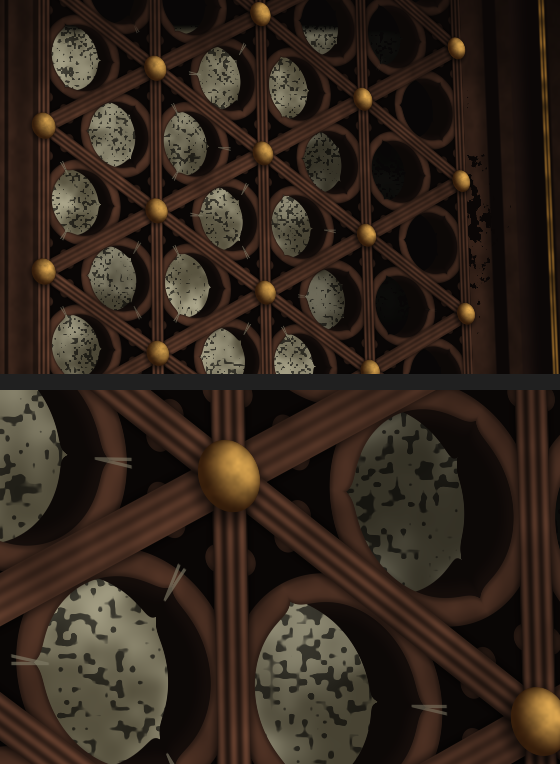
Top: the whole. Bottom: its middle third, enlarged.
Give the GLSL for this pattern, as a Shadertoy shader.

```glsl
// A carved wooden lattice screen: three families of ridged bars on a slightly
// foreshortened triangular grid, gilt studs on the nodes, and a thick pierced
// ring in every triangle with daylight showing through, set in a dark frame.

float hash(vec2 p) {
    p = fract(p * vec2(0.1031, 0.1137));
    p += dot(p, p.yx + 33.33);
    return fract((p.x + p.y) * p.x * 7.31);
}

float noise(vec2 p) {
    vec2 i = floor(p), f = fract(p);
    f = f * f * (3.0 - 2.0 * f);
    return mix(mix(hash(i), hash(i + vec2(1, 0)), f.x),
               mix(hash(i + vec2(0, 1)), hash(i + vec2(1, 1)), f.x), f.y);
}

float fbm(vec2 p) {
    return 0.55 * noise(p) + 0.3 * noise(p * 2.1 + 7.0) + 0.15 * noise(p * 4.3 + 19.0);
}

// Coverage of the inside of a signed distance
float fill(float d, float px) { return smoothstep(px, -px, d); }

float band(float x, float lo, float hi) {
    return smoothstep(lo - 0.003, lo + 0.003, x) * smoothstep(hi + 0.003, hi - 0.003, x);
}

// Screen position (y down) to column u and row v of the foreshortened grid
vec2 gridCoord(vec2 s) {
    float b = 0.3086 + 0.009 * (s.y - 0.5), x = s.x - 0.117;
    float u = 2.0 * x / (b + sqrt(max(b * b - 0.0293 * x, 0.0)));
    return vec2(u, (s.y - 0.336 - 0.037 * u) / (0.39 - 0.0088 * u));
}

// Side mouldings and the gilt line on the right
vec3 frame(vec2 s, vec3 wood) {
    if (s.x < 0.5) {
        float groove = band(s.x, 0.012, 0.022) + 0.7 * band(s.x, 0.088, 0.12);
        return wood * (0.72 + 0.12 * sin(s.x * 75.0)) * (1.0 - 0.6 * groove);
    }
    float x = s.x - 0.04 * (s.y - 0.5);
    vec3 col = vec3(0.045, 0.028, 0.025);
    col = mix(col, wood * (0.95 - 0.35 * smoothstep(1.27, 1.31, x)), band(x, 1.1, 1.308));
    col = mix(col, wood * 0.62, band(x, 1.343, 1.378));
    col += wood * 0.3 * band(x, 1.378, 1.43) * smoothstep(1.43, 1.38, x);
    col = mix(col, wood * 0.55, smoothstep(1.475, 1.485, x));
    float gilt = band(x, 1.459, 1.474) * (1.0 - 0.85 * band(x, 1.465, 1.468));
    col = mix(col, vec3(0.52, 0.36, 0.14) * (0.5 + 0.6 * noise(s * vec2(20, 35))), gilt);
    // Flaked paint beside the lattice
    float flake = fbm(s * vec2(75, 55)) - 4.0 * abs(x - 1.255) - 1.6 * abs(s.y - 0.58);
    return mix(col, vec3(0.04, 0.025, 0.02), smoothstep(0.32, 0.38, flake));
}

// Lays one ridged bar over the colour; d is the signed distance to its axis
vec3 bar(vec3 col, vec3 wood, float d, float halfWidth, float relief, float px) {
    col *= mix(0.5, 1.0, smoothstep(halfWidth - 0.01, halfWidth + 0.025, abs(d)));
    float ridges = 0.92 + relief * cos(6.2832 * d / 0.033) + 2.0 * d;
    return mix(col, wood * ridges, fill(abs(d) - halfWidth, px));
}

// Pierced panel of one triangle; ab are skewed grid coordinates
vec3 panel(vec2 ab, vec2 s, vec3 wood, float px) {
    vec2 cell = floor(ab), f = ab - cell;
    float flip = step(1.0, f.x + f.y);
    vec2 centre = cell + (1.0 + flip) / 3.0, o = ab - centre;
    vec2 p = vec2(0.866 * o.x, o.y + 0.5 * o.x);
    float id = hash(cell * 3.0 + flip + 41.0);

    // Fold the three corners onto one
    float r = length(p), turn = atan(p.y, p.x * (1.0 - 2.0 * flip));
    float a = mod(turn + 1.0472, 2.0944) - 1.0472;
    vec2 c = r * vec2(cos(a), abs(sin(a)));
    float edge = 0.2887 - dot(c, vec2(0.5, 0.866));
    float hole = r - 0.228 - 0.022 * exp(-abs(a) * 14.0);
    float gap = max(max(0.048 - edge, 0.297 - r), 0.034 - length(c - vec2(0.385, 0.07)));

    vec3 col = wood * (0.82 + 0.3 * smoothstep(0.05, 0.0, abs(hole - 0.025)));
    col *= 0.75 + 0.25 * smoothstep(0.0, 0.015, min(abs(gap), abs(hole)));
    col = mix(col, vec3(0.035, 0.022, 0.018), fill(gap, px));

    // Depth of the ring hides the right part of each opening
    vec2 back = p + vec2(0.1 + 0.006 * centre.x * centre.x, -0.008);
    float through = length(back) - 0.228 - 0.02 * exp(-abs(a) * 14.0);
    vec3 inner = vec3(0.048, 0.03, 0.024) + wood * 0.12 * smoothstep(-0.05, 0.0, hole);
    float day = 1.0 - smoothstep(2.1, 3.6, centre.x);
    day *= smoothstep(0.06, 0.1, s.y) * (0.85 + 0.25 * id);
    float cloud = fbm(s * 13.0 + id * 9.0) + 1.2 * p.y * (id - 0.5) - 0.5 * back.x;
    vec3 sky = mix(vec3(0.31, 0.29, 0.22), vec3(0.63, 0.61, 0.51), smoothstep(0.2, 0.85, cloud));
    sky *= 1.0 - 0.6 * smoothstep(0.66, 0.8, noise(s * 170.0) * (0.75 + 0.5 * noise(s * 22.0)));
    inner = mix(inner, max(sky * day, vec3(0.03, 0.025, 0.022)), fill(through, px));
    col = mix(col, inner, fill(hole, px));

    // Stray bright thread across some corners
    float thread = fill(abs(c.y - 0.1 * (c.x - 0.22)) - 0.004, px) * band(c.x, 0.21, 0.31);
    thread *= step(0.55, hash(cell + floor(turn * 0.477 + 0.5) * 5.0 + 90.0));
    return mix(col, vec3(0.5, 0.48, 0.4), 0.6 * thread * day);
}

void mainImage(out vec4 fragColor, in vec2 fragCoord) {
    vec2 s = vec2(fragCoord.x, iResolution.y - fragCoord.y) / iResolution.y;
    float px = 1.8 / iResolution.y;
    vec2 g = gridCoord(s);
    vec3 wood = vec3(0.25, 0.158, 0.115) * (0.8 + 0.4 * fbm(s * vec2(28, 20)));
    wood *= mix(0.6, 1.0, smoothstep(0.0, 0.4, s.y)) * mix(1.05, 0.8, smoothstep(0.5, 1.4, s.x));

    // Panels, then bars along the two diagonals and the columns
    vec3 lattice = panel(vec2(g.x, g.y - 0.5 * g.x), s, wood, px);
    vec3 axis = vec3(g.x, g.y - 0.5 * g.x, g.y + 0.5 * g.x);
    vec3 d = (fract(axis + 0.5) - 0.5) * 0.866;
    lattice = bar(lattice, wood * 1.12, d.z, 0.054, 0.14, px);
    lattice = bar(lattice, wood * 1.05, -d.y, 0.05, 0.3, px);
    lattice = bar(lattice, wood, d.x, 0.045, 0.4, px);
    vec3 col = mix(frame(s, wood), lattice, fill(abs(g.x - 2.0) - 2.052, px));

    // Gilt studs with a soft shadow, lit from the upper right
    float column = clamp(round(g.x), 0.0, 4.0);
    vec2 node = vec2(column, round(g.y + 0.5 * column) - 0.5 * column);
    vec2 q = (g - node) * vec2(0.866, 1.0);
    float radius = 0.09 - 0.002 * column;
    col *= mix(0.45, 1.0, smoothstep(0.06, 0.125, length(q - vec2(-0.012, 0.015))));
    vec3 n = vec3(q / radius, sqrt(max(1.0 - dot(q, q) / (radius * radius), 0.0)));
    float lit = max(dot(n, normalize(vec3(0.45, -0.35, 0.85))), 0.0);
    vec3 gold = mix(vec3(0.2, 0.11, 0.04), vec3(0.82, 0.62, 0.3), lit * lit);
    gold *= 0.78 + 0.4 * fbm(s * 75.0 + column);
    col = mix(col, gold, fill(length(q) - radius, px));
    fragColor = vec4(col, 1.0);
}
```
